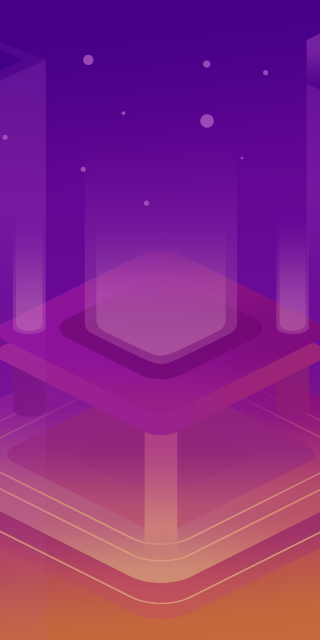
A Shadertoy shader for this background:

```glsl
const float AXIS = 0.503;

// Antialiased coverage of a signed distance
float cover(float d) {
    return clamp(0.5 - d * iResolution.x, 0.0, 1.0);
}

// Rounded square seen in isometric view
float isoTile(vec2 p, float y, float size, float radius) {
    vec2 d = p - vec2(AXIS, y);
    vec2 q = abs(vec2(0.5 * d.x + d.y, 0.5 * d.x - d.y)) - size + radius;
    return length(max(q, 0.0)) + min(max(q.x, q.y), 0.0) - radius;
}

// Upright beam with a V-shaped foot and soft corners
float prism(vec2 p, float halfWidth, float foot) {
    float x = p.x - AXIS;
    float bottom = foot + 0.5 * sqrt(x * x + 0.0007);
    vec2 q = vec2(abs(x) - halfWidth, 0.9 * (bottom - p.y)) + 0.02;
    return length(max(q, 0.0)) + min(max(q.x, q.y), 0.0) - 0.02;
}

// Upright tube with an elliptical foot
float tube(float x, float y, float halfWidth, float foot) {
    float curve = sqrt(max(0.0, 1.0 - x * x / (halfWidth * halfWidth)));
    return max(abs(x) - halfWidth, foot - 0.022 * curve - y);
}

vec3 backdrop(vec2 p) {
    float y = p.y - 0.1 * (p.x - 0.5);
    vec3 c = mix(vec3(0.77, 0.41, 0.23), vec3(0.68, 0.25, 0.38), smoothstep(0.0, 0.4, y));
    c = mix(c, vec3(0.44, 0.05, 0.58), smoothstep(0.35, 0.85, y));
    c = mix(c, vec3(0.40, 0.03, 0.59), smoothstep(0.85, 1.3, y));
    return mix(c, vec3(0.27, 0.0, 0.53), smoothstep(1.3, 2.0, y));
}

// Stacked base slabs with glowing outlines
vec3 drawBase(vec3 c, vec2 p) {
    float fade = smoothstep(0.78, 0.5, p.y);
    vec3 rose = mix(vec3(0.60, 0.18, 0.42), vec3(0.76, 0.32, 0.36), smoothstep(0.4, 0.1, p.y));
    c = mix(c, rose, 0.6 * fade * cover(isoTile(p, 0.578, 0.539, 0.094)));
    c = mix(c, rose, 0.8 * fade * cover(isoTile(p, 0.578, 0.490, 0.094)));

    vec3 top = mix(vec3(0.81, 0.55, 0.45), vec3(0.71, 0.35, 0.49), smoothstep(0.18, 0.42, p.y));
    top = mix(top, vec3(0.52, 0.09, 0.58), smoothstep(0.4, 0.78, p.y));
    top += vec3(0.02, -0.03, -0.08) * smoothstep(0.5, 1.0, p.x);
    c = mix(c, top, cover(isoTile(p, 0.578, 0.427, 0.094)));

    vec3 well = mix(vec3(0.73, 0.33, 0.44), vec3(0.57, 0.14, 0.49), smoothstep(0.34, 0.65, p.y));
    c = mix(c, well, 0.9 * cover(isoTile(p, 0.58, 0.255, 0.05)));
    c = mix(c, vec3(0.56, 0.13, 0.44), 0.25 * smoothstep(0.42, 0.6, p.y) * cover(isoTile(p, 0.58, 0.148, 0.03)));

    float sizes[3] = float[3](0.305, 0.357, 0.490);
    for (int i = 0; i < 3; i++) {
        float outline = abs(isoTile(p, 0.578, sizes[i], 0.09)) - 0.003;
        c = mix(c, vec3(0.86, 0.62, 0.48), 0.85 * smoothstep(0.85, 0.3, p.y) * cover(outline));
    }
    return c;
}

vec3 drawPlatform(vec3 c, vec2 p, float sideX) {
    // Supports
    vec3 dark = mix(vec3(0.46, 0.06, 0.50), vec3(0.56, 0.12, 0.45), p.x);
    c = mix(c, dark, 0.8 * cover(max(tube(sideX, p.y, 0.051, 0.72), p.y - 1.0)));
    vec3 pillar = mix(vec3(0.82, 0.53, 0.46), vec3(0.68, 0.25, 0.52), smoothstep(0.26, 0.65, p.y));
    float shaft = max(abs(p.x - AXIS) - 0.051, p.y - 0.75);
    c = mix(c, pillar, smoothstep(0.24, 0.36, p.y) * cover(shaft));

    // Rim, top face and recessed plate
    float face = isoTile(p, 0.964, 0.271, 0.052);
    float rim = min(face, isoTile(p, 0.896, 0.271, 0.052));
    float fade = smoothstep(1.28, 1.0, p.y);
    float right = smoothstep(0.3, 0.9, p.x);
    vec3 rimColor = mix(vec3(0.60, 0.13, 0.58), vec3(0.61, 0.14, 0.47), right);
    vec3 faceColor = mix(vec3(0.55, 0.07, 0.61), vec3(0.50, 0.05, 0.50), right);
    faceColor = mix(faceColor, vec3(0.60, 0.12, 0.53), smoothstep(0.92, 0.7, p.y));
    c = mix(c, rimColor, fade * cover(rim));
    c = mix(c, faceColor, fade * cover(face));
    float plate = cover(isoTile(p, 0.974, 0.177, 0.0625));
    return mix(c, vec3(0.44, 0.03, 0.45), 0.75 * smoothstep(1.15, 0.98, p.y) * plate);
}

// Tall translucent panels at both borders
vec3 drawPanels(vec3 c, vec2 p) {
    vec3 glass = vec3(0.76, 0.36, 0.80);
    float inset = 0.143 - p.x;
    float fade = smoothstep(0.98, 1.4, p.y);
    c = mix(c, glass, 0.07 * cover(max(-inset, p.y - 1.8125 - 0.4 * inset)));
    c = mix(c, glass, 0.14 * fade * cover(max(-inset, p.y - 1.8125 + 0.45 * inset)));
    c = mix(c, vec3(0.25, 0.0, 0.52), 0.85 * cover(abs(p.y - 1.8125) - 0.45 * (0.073 - p.x)));

    inset = p.x - 0.958;
    float lid = max(-inset, p.y - 1.875 - 0.5 * inset);
    c = mix(c, glass, 0.35 * smoothstep(1.72, 1.86, p.y) * cover(lid));
    return mix(c, glass, 0.17 * fade * cover(max(-inset, p.y - 1.74 + 0.5 * inset)));
}

// Floating dots along two wrapped quadratic sequences
float dots(vec2 p) {
    float mask = cover(length(p - vec2(0.647, 1.622)) - 0.021);
    for (int k = 0; k < 8; k++) {
        float i = float(k < 5 ? k : k - 5);
        vec2 center = vec2(fract(0.276 + 0.37 * i), 1.844 - 0.52 * fract(0.06 + i * (0.2075 * i - 0.1825)));
        float radius = 0.016 * exp(-0.35 * i);
        if (k >= 5) {
            center = vec2(fract(0.83 + i * (0.546 - 0.116 * i)), 1.773 - i * (0.4 - 0.098 * i));
            radius = 0.008;
        }
        mask = max(mask, cover(length(p - center) - radius));
    }
    return mask;
}

void mainImage(out vec4 fragColor, in vec2 fragCoord) {
    vec2 p = fragCoord / iResolution.xy * vec2(1.0, 2.0);
    float sideX = abs(p.x - AXIS) - 0.4115;
    vec3 c = drawBase(backdrop(p), p);
    c = drawPlatform(c, p, sideX);
    c = drawPanels(c, p);

    // Light beams
    vec3 glow = vec3(0.85, 0.58, 0.75);
    c = mix(c, glow, 0.25 * smoothstep(1.6, 0.9, p.y) * cover(prism(p, 0.238, 0.849)));
    c = mix(c, glow, 0.32 * smoothstep(1.35, 0.9, p.y) * cover(prism(p, 0.202, 0.875)));
    float rise = smoothstep(1.34, 0.97, p.y);
    c = mix(c, glow, 0.25 * rise * cover(tube(sideX, p.y, 0.051, 0.978)));
    c = mix(c, glow, 0.27 * rise * cover(tube(sideX, p.y, 0.041, 0.988)));

    c = mix(c, vec3(0.72, 0.40, 0.78), 0.7 * dots(p));
    fragColor = vec4(c, 1.0);
}
```
